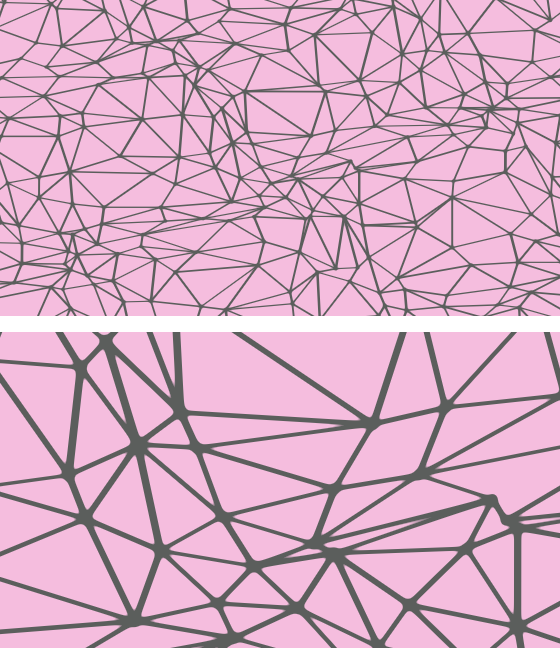
Top: the whole. Bottom: its middle third, enlarged.
Write a WebGL 1 fragment shader that draws this pattern.

```glsl
precision highp float;

uniform vec2 u_resolution;

#define CELL vec2(0.1163, 0.0728)   // mean node spacing, in canvas heights
#define JITTER 0.97                 // node scatter inside its cell
#define DRIFT 0.5                   // slow shift that varies the density
#define HALF_WIDTH 0.031            // half line width, in cells
#define WIDTH_SPREAD 0.22           // random change of the line width
#define FILLET 0.0017               // rounding where lines meet
#define OPEN_SHARE 0.17             // share of quads left without a diagonal
#define SEED vec2(37.0, 71.0)
#define PINK vec3(0.96, 0.74, 0.87)
#define GRAY vec3(0.355, 0.368, 0.36)

vec2 hash2(vec2 p) {
  vec3 q = fract(p.xyx * vec3(0.1031, 0.1030, 0.0973));
  q += dot(q, q.yzx + 33.33);
  return fract((q.xx + q.yz) * q.zy);
}

float cross2(vec2 a, vec2 b) {
  return a.x * b.y - a.y * b.x;
}

// Slow waves that crowd the nodes in some regions and spread them in others
vec2 drift(vec2 p) {
  return DRIFT * vec2(sin(0.85 * p.x + 0.5 * p.y), sin(0.8 * p.y - 0.45 * p.x + 2.0));
}

// Scattered mesh node of a cell, in cell units
vec2 node(vec2 id) {
  vec2 p = id + 0.5 + JITTER * (hash2(id + SEED) - 0.5);
  return p + drift(p);
}

// Weight of one line at p; the cell stretch makes steep lines thicker
float lineWeight(vec2 p, vec2 a, vec2 b, float rnd) {
  vec2 along = (b - a) * CELL;
  vec2 toP = (p - a) * CELL;
  float t = clamp(dot(toP, along) / dot(along, along), 0.0, 1.0);
  vec2 normal = normalize(vec2(-along.y, along.x));
  float halfWidth = HALF_WIDTH / length(normal / CELL);
  halfWidth *= 1.0 + WIDTH_SPREAD * (2.0 * rnd - 1.0);
  float dist = length(toP - along * t) - halfWidth;
  return exp(-dist / FILLET);
}

// True when the Delaunay diagonal of the quad a, b, c, d joins a and c
bool joinsAC(vec2 a, vec2 b, vec2 c, vec2 d) {
  float sinB = cross2(c - b, a - b);
  float cosB = dot(c - b, a - b);
  float sinD = cross2(a - d, c - d);
  float cosD = dot(a - d, c - d);
  return sinB * cosD + cosB * sinD > 0.0;
}

// Smooth distance to the nearest lines of the mesh, in canvas heights
float meshDistance(vec2 p) {
  vec2 undrifted = p - drift(p);
  undrifted = p - drift(undrifted);
  vec2 home = floor(p - drift(undrifted));
  float sum = 1e-30;
  for (int j = -2; j <= 1; j++) {
    for (int i = -2; i <= 1; i++) {
      vec2 id = home + vec2(float(i), float(j));
      vec2 a = node(id);
      vec2 b = node(id + vec2(1.0, 0.0));
      vec2 c = node(id + vec2(1.0, 1.0));
      vec2 d = node(id + vec2(0.0, 1.0));
      vec2 rndSide = hash2(id + SEED.yx + 13.0);
      vec2 rndDiagonal = hash2(id + SEED.yx + 151.0);

      // Each quad owns its lower side, left side and diagonal
      sum += lineWeight(p, a, b, rndSide.x);
      sum += lineWeight(p, a, d, rndSide.y);
      if (rndDiagonal.x > OPEN_SHARE) {
        bool ac = joinsAC(a, b, c, d);
        sum += lineWeight(p, ac ? a : b, ac ? c : d, rndDiagonal.y);
      }
    }
  }
  return -FILLET * log(sum);
}

void main() {
  vec2 p = gl_FragCoord.xy / u_resolution.y / CELL;
  float coverage = clamp(0.5 - meshDistance(p) * u_resolution.y, 0.0, 1.0);
  gl_FragColor = vec4(mix(PINK, GRAY, coverage), 1.0);
}
```
